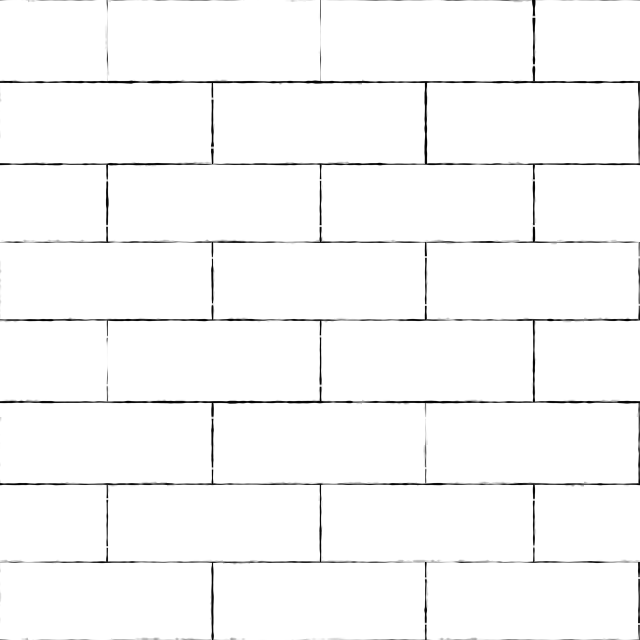
Write a Shadertoy shader that draws this pattern.

```glsl
const float COLUMNS = 3.0;
const float ROWS = 8.0;
const float HALF_WIDTH = 0.0012;
const vec3 PAPER = vec3(1.0);
const vec3 INK = vec3(0.02);

float hash(vec2 p) {
    return fract(sin(dot(p, vec2(127.1, 311.7))) * 43758.5453);
}

// Value noise along a line, wrapping after a whole number of cells
float wrapNoise(float t, float cells, float seed) {
    float x = t * cells;
    float i = floor(x);
    float f = x - i;
    float a = hash(vec2(mod(i, cells), seed));
    float b = hash(vec2(mod(i + 1.0, cells), seed));
    return mix(a, b, f * f * (3.0 - 2.0 * f));
}

// Height of the bed line below a row; courses alternate slightly in height
float bedHeight(float row) {
    return row / ROWS - 0.00325 * (1.0 - cos(row * 1.5708));
}

// Straight ink line with pooled blobs and thin, worn stretches
float inkLine(float d, float along, float seed, float strength, float px) {
    float wander = 0.0005 * (wrapNoise(along, 90.0, seed) - 0.5);
    float rough = wrapNoise(along, 150.0, seed + 3.7);
    float worn = wrapNoise(along, 44.0, seed + 8.1);
    float pool = smoothstep(0.7, 1.0, wrapNoise(along, 64.0, seed + 1.9));
    float pressure = strength + 0.6 * (worn - 0.5);
    float width = HALF_WIDTH * (pressure * (0.75 + 0.5 * rough) + 0.45 * pool * strength);
    float soft = 0.6 * px + 0.0001;
    float ink = 1.0 - smoothstep(width - soft, width + soft, abs(d + wander));
    return ink * smoothstep(0.0, 0.45, pressure);
}

// Pale grey smear hugging one side of a line
float smudge(float d, float along, float seed) {
    float patches = smoothstep(0.5, 0.85, wrapNoise(along, 46.0, seed + 5.3));
    float grain = wrapNoise(along, 210.0, seed + 6.9);
    float side = hash(vec2(floor(along * 23.0), seed)) < 0.3 ? -1.0 : 1.0;
    float reach = 0.0015 + 0.0025 * grain;
    return 0.4 * patches * grain * (1.0 - smoothstep(0.0, reach, abs(d - side * 0.0013)));
}

// Small breaks near both ends of an upright joint
float jointNicks(float v, float seed) {
    float centre = 0.29 + 0.02 * hash(vec2(seed, 2.3));
    float gap = 1.0 - smoothstep(0.006, 0.02, abs(abs(v - 0.5) - centre));
    return 1.0 - 0.8 * gap * step(0.45, hash(vec2(seed, 9.4)));
}

// Bed weight cycles over four courses; the tile border is only a trace
float bedWeight(float bedId) {
    float cycle = 0.85 - 0.25 * sin(bedId * 1.5708);
    return bedId < 0.5 ? 0.28 : cycle;
}

// Most joints are firm; a recurring pair is nearly rubbed out
float jointWeight(float row, float jointId, float shifted, float seed) {
    float index = row * COLUMNS + jointId;
    bool faded = abs(mod(index, 13.0) - 8.5) < 0.6;
    float firm = 0.95 + 0.4 * hash(vec2(seed, 4.6));
    float border = shifted + jointId < 0.5 ? 0.7 : 1.0;
    return faded ? 0.36 : firm * border;
}

void mainImage(out vec4 fragColor, in vec2 fragCoord) {
    vec2 uv = fragCoord / iResolution.xy;
    float px = 1.0 / min(iResolution.x, iResolution.y);

    // Bed lines between courses
    float bed = floor(uv.y * ROWS + 0.5);
    float bedDistance = uv.y - bedHeight(bed);
    float bedId = mod(bed, ROWS);
    float bedSeed = 11.0 + bedId * 1.7;
    float bedPatch = 0.75 + 0.5 * wrapNoise(uv.x, 9.0, bedSeed + 0.9);
    float bedStrength = bedWeight(bedId) * bedPatch;
    float ink = inkLine(bedDistance, uv.x, bedSeed, bedStrength, px);
    ink = max(ink, smudge(bedDistance, uv.x, bedSeed));

    // Upright joints, shifted by about half a brick in every other course
    float row = bedDistance < 0.0 ? bed - 1.0 : bed;
    float shifted = mod(row, 2.0);
    float column = uv.x * COLUMNS - mix(-0.004, 0.5025, shifted);
    float joint = floor(column + 0.5);
    float jointDistance = (column - joint) / COLUMNS;
    float jointId = mod(joint, COLUMNS);
    float jointSeed = 31.0 + jointId * 2.3 + row * 7.9;
    float jointStrength = jointWeight(row, jointId, shifted, jointSeed);
    float v = (uv.y - bedHeight(row)) / (bedHeight(row + 1.0) - bedHeight(row));
    float upright = inkLine(jointDistance, uv.y, jointSeed, jointStrength, px);
    upright *= jointNicks(v, jointSeed);
    ink = max(ink, upright);
    ink = max(ink, 0.6 * smudge(jointDistance, uv.y, jointSeed));

    fragColor = vec4(mix(PAPER, INK, ink), 1.0);
}
```
